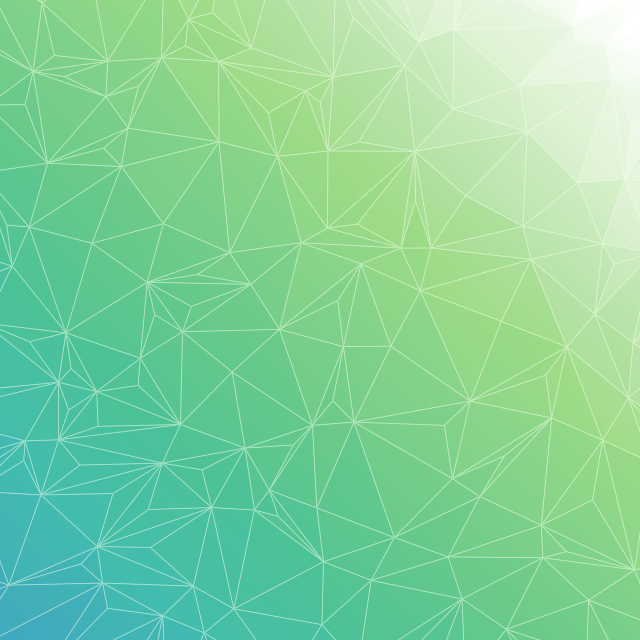
Give the GLSL for this background, as a Shadertoy shader.

```glsl
const float DENSITY = 9.6;
const mat2 TILT = mat2(0.9211, 0.3894, -0.3894, 0.9211);

struct Triangle { vec2 a, b, c; };

vec2 hash2(vec2 p) {
    vec2 q = vec2(dot(p, vec2(127.1, 311.7)), dot(p, vec2(269.5, 183.3)));
    return fract(sin(q) * 43758.54);
}

// Positive when p lies left of the edge from a to b
float side(vec2 a, vec2 b, vec2 p) {
    vec2 e = b - a, v = p - a;
    return e.x * v.y - e.y * v.x;
}

// Distance to the nearest edge, positive inside
float innerDistance(Triangle t, vec2 p) {
    return min(side(t.a, t.b, p) / distance(t.a, t.b),
           min(side(t.b, t.c, p) / distance(t.b, t.c),
               side(t.c, t.a, p) / distance(t.c, t.a)));
}

vec2 vertex(vec2 cell) {
    return cell + 0.8 * (hash2(cell) - 0.5);
}

// Split some triangles into three around an inner vertex
Triangle splitTriangle(Triangle t, vec2 p) {
    vec2 h = hash2(t.a + t.b * 1.7 + t.c * 2.3);
    if (h.x > 0.28) return t;
    vec3 w = vec3(0.2 + h.y, 0.5, 1.2 - h.y);
    vec2 m = (t.a * w.x + t.b * w.y + t.c * w.z) / (w.x + w.y + w.z);
    Triangle first = Triangle(t.a, t.b, m);
    Triangle second = Triangle(t.b, t.c, m);
    if (innerDistance(first, p) >= 0.0) return first;
    if (innerDistance(second, p) >= 0.0) return second;
    return Triangle(t.c, t.a, m);
}

// Find the mesh triangle that holds p
Triangle findTriangle(vec2 p) {
    Triangle found = Triangle(p + vec2(-1, -1), p + vec2(1, -1), p + vec2(0, 1));
    for (int y = -1; y <= 1; y++)
    for (int x = -1; x <= 1; x++) {
        vec2 cell = floor(p) + vec2(x, y);
        vec2 a = vertex(cell);
        vec2 b = vertex(cell + vec2(1, 0));
        vec2 c = vertex(cell + vec2(1, 1));
        vec2 d = vertex(cell + vec2(0, 1));
        // Use the diagonal that avoids folds and thin slivers
        bool rising = min(side(a, b, c), side(a, c, d)) > min(side(a, b, d), side(b, c, d));
        Triangle lower = Triangle(a, b, d);
        Triangle upper = Triangle(b, c, d);
        if (rising) {
            lower = Triangle(a, b, c);
            upper = Triangle(a, c, d);
        }
        if (innerDistance(lower, p) >= 0.0) found = lower;
        if (innerDistance(upper, p) >= 0.0) found = upper;
    }
    return splitTriangle(found, p);
}

float ramp(float from, float to, float t) {
    return clamp((t - from) / (to - from), 0.0, 1.0);
}

// Diagonal gradient: blue, teal, green, lime, white
vec3 palette(float t) {
    vec3 col = mix(vec3(0.25, 0.65, 0.76), vec3(0.26, 0.74, 0.68), ramp(0.0, 0.16, t));
    col = mix(col, vec3(0.30, 0.76, 0.59), ramp(0.16, 0.29, t));
    col = mix(col, vec3(0.41, 0.79, 0.54), ramp(0.29, 0.42, t));
    col = mix(col, vec3(0.62, 0.86, 0.53), ramp(0.42, 0.64, t));
    col = mix(col, vec3(0.72, 0.89, 0.66), ramp(0.64, 0.73, t));
    col = mix(col, vec3(0.87, 0.95, 0.83), ramp(0.73, 0.84, t));
    return mix(col, vec3(1.0), ramp(0.84, 0.98, t));
}

void mainImage(out vec4 fragColor, in vec2 fragCoord) {
    vec2 uv = fragCoord / iResolution.xy;
    vec2 p = TILT * uv * DENSITY;
    Triangle tri = findTriangle(p);

    // Facet shade
    vec2 centre = (tri.a + tri.b + tri.c) / 3.0;
    vec2 centreUv = centre * TILT / DENSITY;
    float t = 0.5 * dot(mix(uv, centreUv, 0.45), vec2(1.0));
    t += 0.03 * (hash2(centre).x - 0.5);
    vec3 col = palette(t);

    // Fine pale edges
    float pixel = 1.0 / iResolution.y;
    float d = abs(innerDistance(tri, p)) / DENSITY;
    float line = 1.0 - smoothstep(0.0, 0.0007 + pixel * 0.6, d);
    col = mix(col, vec3(0.95, 1.0, 0.92), 0.5 * line);

    fragColor = vec4(col, 1.0);
}
```
